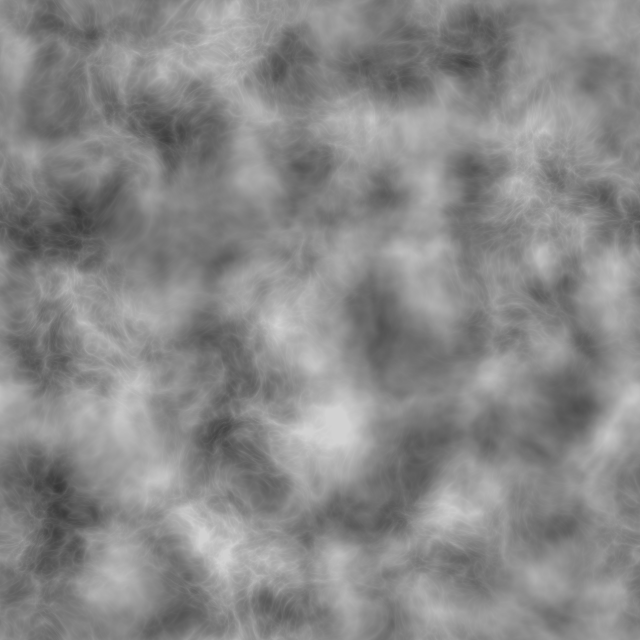
Give the GLSL for this texture, as a three.js fragment shader.

```glsl
// Seamless grey smoke: soft cloudy blotches overlaid with patchy, fine pale wisps.
varying vec2 vUv;

const float MEAN_GREY = 0.525;
const float CLOUD_CONTRAST = 0.4;
const float WISP_CONTRAST = 0.2;

float hash(vec2 p, float seed) {
  return fract(sin(dot(p, vec2(127.1, 311.7)) + seed * 74.7) * 43758.5453);
}

// Dot product of a random unit gradient at a wrapped lattice cell with an offset.
float cornerSlope(vec2 cell, vec2 offset, float period, float seed) {
  float angle = 6.28319 * hash(mod(cell, period), seed);
  return dot(vec2(cos(angle), sin(angle)), offset);
}

// Gradient noise, roughly -0.7 to 0.7, repeating "period" times across the unit square.
float wrappedNoise(vec2 uv, float period, float seed) {
  vec2 p = uv * period;
  vec2 cell = floor(p);
  vec2 f = p - cell;
  vec2 fade = f * f * f * (f * (f * 6.0 - 15.0) + 10.0);
  vec2 right = vec2(1.0, 0.0);
  vec2 up = vec2(0.0, 1.0);
  float low = mix(cornerSlope(cell, f, period, seed),
                  cornerSlope(cell + right, f - right, period, seed), fade.x);
  float high = mix(cornerSlope(cell + up, f - up, period, seed),
                   cornerSlope(cell + 1.0, f - 1.0, period, seed), fade.x);
  return mix(low, high, fade.y);
}

vec2 warp(vec2 uv, float period, float amount, float seed) {
  return uv + amount * vec2(wrappedNoise(uv, period, seed),
                            wrappedNoise(uv, period, seed + 1.0));
}

// Soft blotches, with octaves that fade quickly.
float clouds(vec2 uv, float period, float seed) {
  float sum = 0.0;
  float amplitude = 1.0;
  for (int i = 0; i < 4; i++) {
    sum += amplitude * wrappedNoise(uv, period, seed + float(i));
    amplitude *= 0.45;
    period *= 2.0;
  }
  return sum;
}

// Thin bright creases along the zero lines of the noise, centred near zero.
float wisps(vec2 uv, float period, float seed) {
  float sum = 0.0;
  float amplitude = 0.5;
  for (int i = 0; i < 4; i++) {
    float n = wrappedNoise(uv, period, seed + float(i));
    float crease = exp(-5.0 * sqrt(n * n + 0.0006));
    sum += amplitude * (crease - 0.4);
    amplitude *= 0.66;
    period *= 2.0;
  }
  return sum;
}

void main() {
  // Large blotches
  vec2 cloudUv = warp(vUv, 6.0, 0.035, 11.0);
  float cloud = clouds(cloudUv, 7.0, 21.0) + 0.3 * wrappedNoise(vUv, 3.0, 31.0);

  // Wisps, gently bent and gathered in patches
  vec2 wispUv = warp(warp(vUv, 7.0, 0.05, 41.0), 19.0, 0.018, 45.0);
  float patches = smoothstep(-0.35, 0.4, wrappedNoise(vUv, 4.0, 51.0) - 0.25 * cloud);
  float wisp = wisps(wispUv, 14.0, 61.0) * mix(0.2, 1.0, patches);

  float grey = MEAN_GREY + CLOUD_CONTRAST * cloud + WISP_CONTRAST * wisp;
  gl_FragColor = vec4(vec3(clamp(grey, 0.22, 0.82)), 1.0);
}
```
